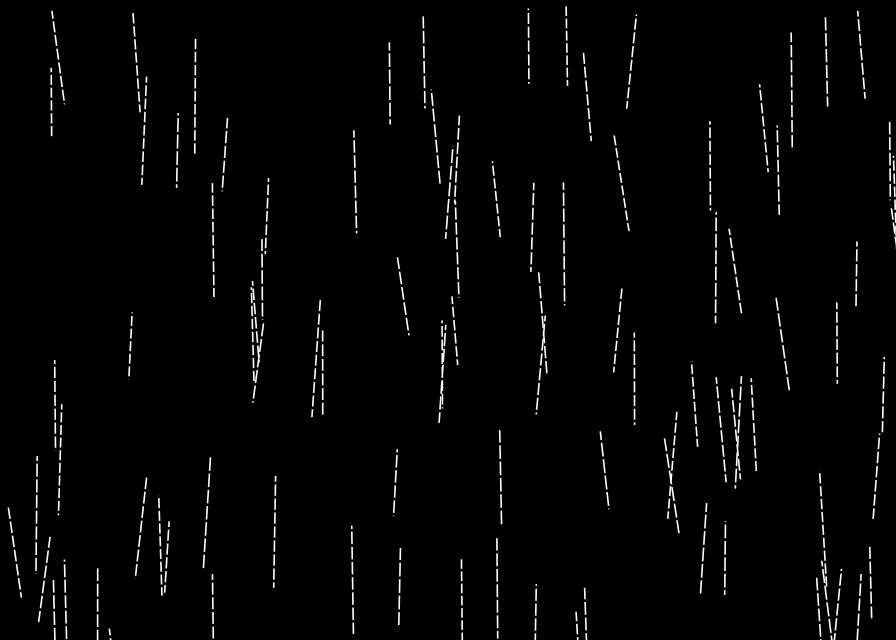
This pattern is drawn by a Shadertoy shader. Its source:

```glsl
// Thin dashed rain: pale broken streaks falling almost straight down on black.
// Each streak gets a hashed start, length, lean and dash rhythm; the loop keeps
// the strongest pixel coverage. Lengths are in units of the canvas height.

const int   STREAK_COUNT   = 95;
const uint  SEED           = 37u;
const float LINE_WIDTH     = 0.0025;
const vec2  LENGTH_RANGE   = vec2(0.085, 0.200);
const vec2  PERIOD_RANGE   = vec2(0.019, 0.026);  // dash plus gap
const float GAP_LENGTH     = 0.0042;
const float MAX_LEAN       = 0.15;                // sideways drift per unit of fall
const float LEAN_BIAS      = 0.008;
const vec3  BACKGROUND     = vec3(0.0);
const vec3  STREAK_COLOUR  = vec3(1.0);

// Integer mixing hash, four values in 0..1
vec4 hash4(uint n) {
    uvec4 v = uvec4(n, n + 101u, n + 211u, n + 307u) * 1664525u + 1013904223u;
    v += v.yzxy * v.wxyz;
    v ^= v >> 16u;
    v += v.yzxy * v.wxyz;
    v ^= v >> 15u;
    v *= 739982445u;
    v ^= v >> 16u;
    return vec4(v >> 8u) / 16777216.0;
}

// Share of a pixel covered by a band of the given half width
float bandCoverage(float offset, float halfWidth, float pixel) {
    float edge = (halfWidth - abs(offset)) / pixel + 0.5;
    return clamp(edge, 0.0, min(1.0, 2.0 * halfWidth / pixel));
}

float streak(vec2 p, uint id, float aspect, float pixel) {
    vec4 place = hash4(id * 2u + SEED * 1000u);
    vec4 style = hash4(id * 2u + 1u + SEED * 1000u);

    // Shape: small leans are the most common
    vec2  top    = vec2(place.x * aspect, place.y);
    float len    = mix(LENGTH_RANGE.x, LENGTH_RANGE.y, 0.5 * (place.z + style.x));
    float swing  = 2.0 * place.w - 1.0;
    float lean   = MAX_LEAN * swing * abs(swing) + LEAN_BIAS;
    float period = mix(PERIOD_RANGE.x, PERIOD_RANGE.y, style.y);

    // Line body and its two ends
    float fall   = top.y - p.y;
    float across = (p.x - top.x - lean * fall) * inversesqrt(1.0 + lean * lean);
    float body   = bandCoverage(across, 0.5 * LINE_WIDTH, pixel);
    float ends   = bandCoverage(fall - 0.5 * len, 0.5 * len, pixel);

    // Dashes along the fall
    float fromDash = (fract(fall / period + style.z) - 0.5) * period;
    float dash     = bandCoverage(fromDash, 0.5 * (period - GAP_LENGTH), pixel);

    return body * ends * dash;
}

void mainImage(out vec4 fragColor, in vec2 fragCoord) {
    float pixel  = 1.0 / iResolution.y;
    float aspect = iResolution.x * pixel;
    vec2  p      = fragCoord * pixel;

    float light = 0.0;
    for (int i = 0; i < STREAK_COUNT; i++) {
        light = max(light, streak(p, uint(i), aspect, pixel));
    }
    fragColor = vec4(mix(BACKGROUND, STREAK_COLOUR, light), 1.0);
}
```
